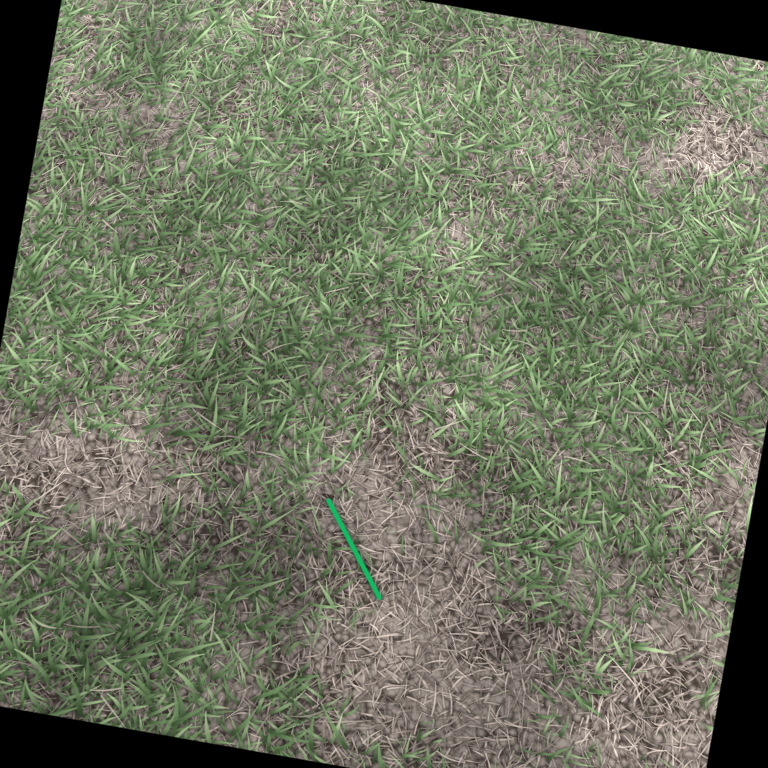
This texture is drawn by a Shadertoy shader. Its source:

```glsl
const float TILT = 0.174;
const vec3 SOIL_DARK = vec3(0.23, 0.20, 0.18);
const vec3 SOIL_PALE = vec3(0.57, 0.53, 0.50);
const vec3 STRAW_DARK = vec3(0.36, 0.32, 0.30);
const vec3 STRAW_PALE = vec3(0.84, 0.78, 0.73);
const vec3 GRASS_DARK = vec3(0.20, 0.29, 0.16);
const vec3 GRASS_MID = vec3(0.41, 0.54, 0.35);
const vec3 GRASS_PALE = vec3(0.70, 0.80, 0.60);
const vec3 STICK_GREEN = vec3(0.06, 0.74, 0.38);

vec3 hash3(vec2 p) {
    vec3 a = fract(p.xyx * vec3(0.1031, 0.1030, 0.0973));
    a += dot(a, a.yxz + 33.33);
    return fract((a.xxy + a.yzz) * a.zyx);
}

// Layered sines, rotated and bent at every octave
float sineField(vec2 p) {
    float sum = 0.0, amp = 0.5;
    for (int i = 0; i < 5; i++) {
        p = mat2(0.8, -0.6, 0.6, 0.8) * p * 1.7 + 1.3;
        sum += amp * sin(p.x + 1.5 * sin(p.y));
        amp *= 0.7;
    }
    return sum;
}

// Distance to the nearest cell point
float cellular(vec2 p) {
    float nearest = 2.0;
    for (int k = 0; k < 9; k++) {
        vec2 id = floor(p) + vec2(k % 3 - 1, k / 3 - 1);
        nearest = min(nearest, length(p - id - hash3(id).xy));
    }
    return nearest;
}

float patchAt(vec2 p, vec2 centre, vec2 radius) {
    vec2 d = (p - centre) / radius;
    return exp(-dot(d, d));
}

// Broad lush and bare areas, broken up by clumps
float grassDensity(vec2 p, vec2 ground) {
    float d = 0.48 + 0.28 * smoothstep(-0.15, 0.25, p.y);
    d += 0.50 * patchAt(p, vec2(-0.33, -0.28), vec2(0.20, 0.12));
    d += 0.50 * patchAt(p, vec2(0.20, 0.03), vec2(0.19, 0.10));
    d += 0.30 * patchAt(p, vec2(-0.25, 0.12), vec2(0.28, 0.16));
    d += 0.35 * patchAt(p, vec2(0.26, -0.19), vec2(0.12, 0.07));
    d -= 0.80 * patchAt(p, vec2(-0.30, 0.36), vec2(0.13, 0.04));
    d -= 0.75 * patchAt(p, vec2(0.37, 0.30), vec2(0.13, 0.05));
    d -= 0.55 * patchAt(p, vec2(0.03, -0.13), vec2(0.14, 0.11));
    d -= 0.60 * patchAt(p, vec2(0.18, -0.39), vec2(0.24, 0.15));
    d -= 0.60 * patchAt(p, vec2(-0.42, -0.10), vec2(0.18, 0.07));
    d -= 0.35 * patchAt(p, vec2(0.03, 0.05), vec2(0.08, 0.09));
    return clamp(d + 0.38 * sineField(ground * 7.0), 0.03, 1.0);
}

vec3 grassColour(float t, float tone) {
    vec3 c = mix(GRASS_DARK, GRASS_MID, smoothstep(-1.0, 0.1, t + 0.5 * tone));
    return mix(c, GRASS_PALE, smoothstep(0.25, 1.3, tone + 0.5 * t));
}

vec3 strawColour(float t, float tone) {
    return mix(STRAW_DARK, STRAW_PALE, clamp(tone + 0.15 * t, 0.0, 1.0));
}

// One curved, tapering blade per cell, each with a soft shadow
vec3 paintBlades(vec3 colour, vec2 ground, float cells, float seed, float spread,
                 float thickness, float density, float pixel, bool isGrass) {
    vec2 p = ground * cells + seed * vec2(7.31, 3.77);
    float blur = pixel * cells;
    for (int k = 0; k < 9; k++) {
        vec2 id = floor(p) + vec2(k % 3 - 1, k / 3 - 1);
        vec3 place = hash3(id + seed * 17.0);
        vec3 look = hash3(id + seed * 31.0 + 91.0);
        float lean = (place.z - 0.5) * spread + 0.2;
        vec2 axis = vec2(sin(lean), cos(lean));
        vec2 d = p - id - place.xy;
        float reach = mix(0.45, 0.9, look.x);
        float along = dot(d, axis);
        float t = clamp(along / reach, -1.0, 1.0);
        float across = d.x * axis.y - d.y * axis.x - (look.y - 0.5) * 0.25 * t * t;
        float width = thickness * (1.0 - 0.75 * smoothstep(-0.2, 1.0, t));
        float dist = length(vec2(across, max(abs(along) - reach, 0.0))) - width;
        float present = smoothstep(0.0, 0.12, density - fract(look.x * 7.0 + look.y));
        colour *= 1.0 - 0.11 * present * smoothstep(0.2, 0.0, dist);
        vec3 blade = isGrass ? grassColour(t, look.z) : strawColour(t, look.z);
        colour = mix(colour, blade, 0.9 * present * smoothstep(blur, -blur, dist));
    }
    return colour;
}

float segmentDistance(vec2 p, vec2 a, vec2 b) {
    vec2 ab = b - a;
    return length(p - a - ab * clamp(dot(p - a, ab) / dot(ab, ab), 0.0, 1.0));
}

void mainImage(out vec4 fragColor, in vec2 fragCoord) {
    vec2 p = (fragCoord - 0.5 * iResolution.xy) / iResolution.y;
    float pixel = 1.0 / iResolution.y;

    // Tilted field, receding towards the top
    float c = cos(TILT), s = sin(TILT);
    vec2 field = vec2(c * p.x - s * p.y, s * p.x + c * p.y);
    float zoom = 2.0 / (2.0 - field.y);
    vec2 ground = vec2(field.x * zoom, 2.0 * log(zoom));
    float groundPixel = pixel * zoom;
    float density = grassDensity(p, ground);

    // Crumbly soil and dry litter
    float crumbs = cellular(ground * 120.0) + 0.25 * sineField(ground * 14.0 + 5.0);
    vec3 colour = mix(SOIL_PALE, SOIL_DARK, smoothstep(0.1, 0.9, crumbs));
    for (int i = 0; i < 5; i++) {
        float n = float(i);
        colour = paintBlades(colour, ground, 50.0 + 7.0 * n, n + 1.0, 6.28,
                             0.06, 0.95 - 0.4 * density, groundPixel, false);
    }

    // Living grass from short undergrowth to long blades
    for (int i = 0; i < 9; i++) {
        float n = float(i);
        colour = paintBlades(colour, ground, 60.0 - 3.5 * n, n + 11.0, 2.9,
                             0.075, density * 0.9, groundPixel, true);
    }
    colour = paintBlades(colour, ground, 42.0, 23.0, 4.5, 0.04, 0.25, groundPixel, false);

    // Hazier light far away, darker hollows, pale dry ground
    float light = 1.08 + 0.24 * field.y + 0.17 * sineField(ground * 7.0 + 2.0);
    light += 0.16 * smoothstep(0.45, 0.05, density);
    light -= 0.16 * patchAt(p, vec2(-0.33, -0.3), vec2(0.25, 0.16));
    colour = colour * light + 0.025 + 0.05 * smoothstep(-0.1, 0.5, field.y);

    // Thin stick on the ground
    float stick = segmentDistance(p, vec2(-0.072, -0.152), vec2(-0.006, -0.278)) - 0.003;
    colour *= 1.0 - 0.3 * smoothstep(0.008, 0.0, stick);
    colour = mix(colour, STICK_GREEN, smoothstep(pixel, -pixel, stick));

    // Black surround
    float edge = max(abs(field.x), abs(field.y)) - 0.5;
    colour *= smoothstep(pixel, -pixel, edge);
    fragColor = vec4(clamp(colour, 0.0, 1.0), 1.0);
}
```
